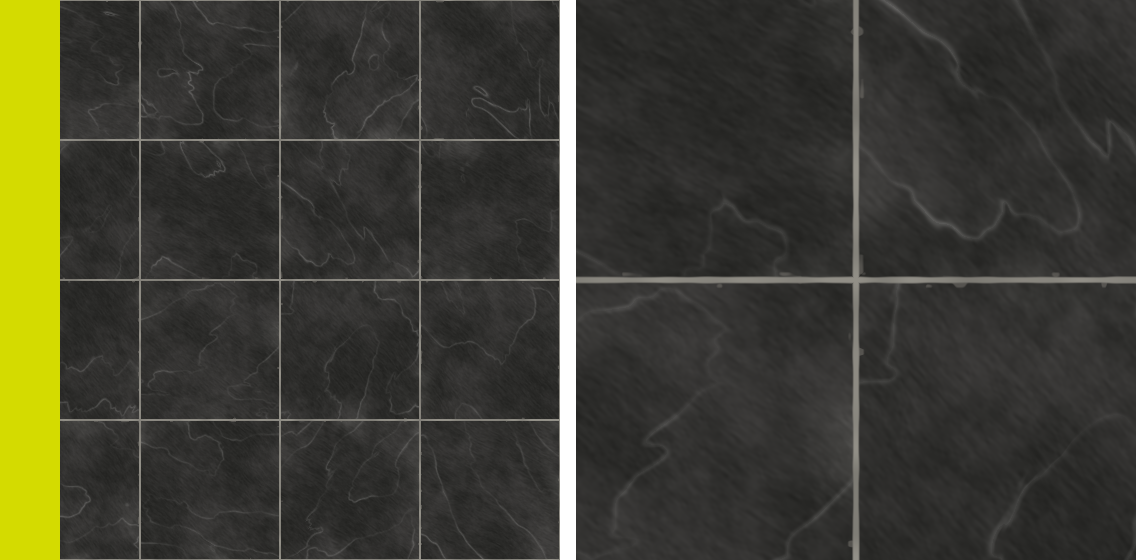
Left: the whole. Right: its middle third, enlarged.
Give the GLSL for this texture, as a three.js fragment shader.

```glsl
varying vec2 vUv;

#define TILES 4.0
#define BAND_WIDTH 0.107
#define GROUT_HALF 0.0017
#define EDGE_SOFT 0.0008
#define LEDGE_WIDTH 0.007
#define LEDGE_GAIN 0.13
#define GRAIN_GAIN 0.055
#define WEAR_GAIN 0.10
#define BAND_COLOR vec3(0.83, 0.86, 0.0)
#define GROUT_COLOR vec3(0.54, 0.53, 0.50)
#define SLATE_DARK vec3(0.155, 0.155, 0.147)
#define SLATE_LIGHT vec3(0.222, 0.217, 0.212)

float hash(vec2 p) {
  vec3 q = fract(p.xyx * 0.1031);
  q += dot(q, q.yzx + 33.33);
  return fract((q.x + q.y) * q.z);
}

float noise(vec2 p) {
  vec2 i = floor(p), f = fract(p);
  f = f * f * (3.0 - 2.0 * f);
  return mix(mix(hash(i), hash(i + vec2(1.0, 0.0)), f.x),
             mix(hash(i + vec2(0.0, 1.0)), hash(i + 1.0), f.x), f.y);
}

mat2 rotation(float a) {
  return mat2(cos(a), sin(a), -sin(a), cos(a));
}

float fbm(vec2 p) {
  float sum = 0.0, gain = 0.54;
  for (int i = 0; i < 5; i++) {
    sum += gain * noise(p);
    p = rotation(0.7) * p * 2.07 + 11.3;
    gain *= 0.44;
  }
  return sum;
}

// Height of the split stone layers, stretched along the cleavage
float layers(vec2 p) {
  vec2 q = p * vec2(1.15, 2.1);
  return fbm(q + 0.5 * noise(q * 1.6 + 7.0));
}

// Bright broken rim with a soft pale shelf on its upper side
float ledge(float height, float slope, float level, float strength) {
  float d = (height - level) / max(slope, 0.35);
  float rim = exp(-d * d / (LEDGE_WIDTH * LEDGE_WIDTH));
  float shelf = step(0.0, d) * exp(-d * 20.0);
  return strength * (rim + 0.24 * shelf);
}

vec3 slate(vec2 local, vec2 id) {
  float seed = hash(id + 3.7);
  vec2 offset = 40.0 * vec2(seed, hash(id + 19.1));
  vec2 p = rotation(seed * 6.2832) * (local - 0.5) + offset;

  // Cloudy tone and brushed grain
  float cloud = fbm(p * 3.2 + 5.0);
  float mottle = fbm(p * 13.0);
  vec2 g = rotation(0.45 + 0.5 * seed) * local + offset + 0.06 * cloud;
  float grain = 0.6 * noise(g * vec2(22.0, 95.0))
              + 0.4 * noise(g * vec2(70.0, 130.0)) - 0.5;
  float tone = smoothstep(0.25, 0.75, 0.65 * cloud + 0.35 * mottle);
  vec3 color = mix(SLATE_DARK, SLATE_LIGHT, tone);
  color += GRAIN_GAIN * grain;

  // Ledges follow contours of the layer height
  float h = layers(p);
  float e = 0.006;
  float slope = length(vec2(layers(p + vec2(e, 0.0)) - h,
                            layers(p + vec2(0.0, e)) - h)) / e;
  float broken = smoothstep(0.25, 0.8, noise(p * 6.0 + 31.0));
  float relief = ledge(h, slope, 0.39, 0.25 + 0.45 * broken)
               + ledge(h, slope, 0.61, 0.3 + 0.7 * broken);
  color += LEDGE_GAIN * relief * (0.55 + 0.7 * mottle);

  // Dusty wear in patches along the tile sides
  vec2 side = min(local, 1.0 - local);
  float rimDistance = min(side.x, side.y);
  float patches = smoothstep(0.42, 0.8, fbm(p * 4.0 + 63.0));
  float dust = patches * exp(-rimDistance * 12.0) * (0.4 + mottle);
  return color + WEAR_GAIN * dust * vec3(1.0, 1.0, 0.97);
}

void main() {
  vec2 grid = vUv * TILES;
  vec2 id = floor(grid), local = fract(grid);
  vec3 color = slate(local, id);

  // Grout lines with slight waver and sparse chips
  vec2 side = min(local, 1.0 - local) / TILES;
  float seam = min(side.x, side.y);
  float waver = 0.0005 * (noise(vUv * 90.0) - 0.5);
  float chip = 0.0028 * smoothstep(0.8, 0.97, noise(vUv * 105.0 + 17.0));
  float halfWidth = GROUT_HALF + waver;
  float chipped = 1.0 - smoothstep(-EDGE_SOFT, EDGE_SOFT, seam - halfWidth - chip);
  float grout = 1.0 - smoothstep(-EDGE_SOFT, EDGE_SOFT, seam - halfWidth);
  vec3 groutTone = GROUT_COLOR * (0.9 + 0.18 * noise(vUv * 60.0 + 4.0));
  color = mix(color, vec3(0.40, 0.39, 0.37), 0.7 * chipped);
  color = mix(color, groutTone, grout);

  // Plain band over the left side
  float band = 1.0 - smoothstep(-EDGE_SOFT, EDGE_SOFT, vUv.x - BAND_WIDTH);
  gl_FragColor = vec4(mix(color, BAND_COLOR, band), 1.0);
}
```
